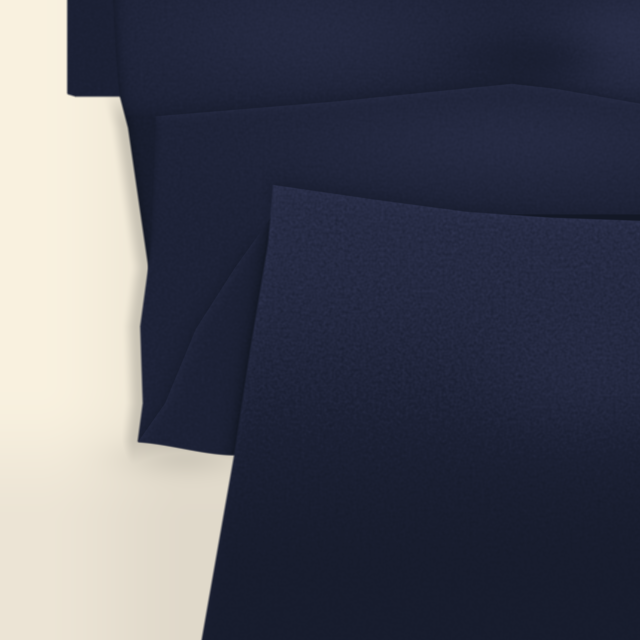
Give the GLSL for this texture, as a three.js fragment shader.

```glsl
// Draped navy crepe cloth in overlapping folds on a cream tabletop.
varying vec2 vUv;

const vec3 CREAM = vec3(0.975, 0.945, 0.875);
const vec3 CREAM_DIM = vec3(0.925, 0.895, 0.835);
const vec3 SHADOW = vec3(0.71, 0.69, 0.64);
const vec3 NAVY_DARK = vec3(0.075, 0.095, 0.15);
const vec3 NAVY = vec3(0.11, 0.13, 0.21);
const vec3 NAVY_LIGHT = vec3(0.165, 0.185, 0.29);
const float OUTLINE = 0.0026;
const float FOLD = 0.0015;

vec2 hashGradient(vec2 cell) {
  vec2 q = fract(cell * vec2(0.1031, 0.1130));
  q += dot(q, q.yx + 33.33);
  return fract((q.xx + q.yx) * q.yx * 7.13) * 2.0 - 1.0;
}

float gradientNoise(vec2 p) {
  vec2 i = floor(p), f = fract(p);
  vec2 w = f * f * f * (f * (f * 6.0 - 15.0) + 10.0);
  float a = dot(hashGradient(i), f);
  float b = dot(hashGradient(i + vec2(1, 0)), f - vec2(1, 0));
  float c = dot(hashGradient(i + vec2(0, 1)), f - vec2(0, 1));
  float d = dot(hashGradient(i + 1.0), f - 1.0);
  return mix(mix(a, b, w.x), mix(c, d, w.x), w.y);
}

// Change contributed by one segment of a bent edge.
float segment(float t, vec2 a, vec2 b) {
  return (b.y - a.y) * clamp((t - a.x) / (b.x - a.x), 0.0, 1.0);
}

// Edge through five (position, value) knots in ascending position.
float bentEdge(float t, vec2 a, vec2 b, vec2 c, vec2 d, vec2 e) {
  return a.y + segment(t, a, b) + segment(t, b, c) + segment(t, c, d) + segment(t, d, e);
}

float inside(float d, float softness) { return smoothstep(-softness, softness, d); }

float blob(vec2 p, vec2 center, vec2 radius) {
  vec2 q = (p - center) / radius;
  return exp(-dot(q, q));
}

// Dark to light cloth ramp, with mid navy at 0.5.
vec3 cloth(float light) {
  vec3 low = mix(NAVY_DARK, NAVY, clamp(light * 2.0, 0.0, 1.0));
  return mix(low, NAVY_LIGHT, clamp(light * 2.0 - 1.0, 0.0, 1.3));
}

vec3 tabletop(vec2 p, float clothLeft) {
  vec3 color = mix(CREAM_DIM, CREAM, smoothstep(0.18, 0.40, p.y));
  color *= 1.0 - 0.05 * smoothstep(0.06, 0.30, p.x);
  float gap = max(clothLeft - p.x, 0.0);
  float shade = 0.65 * (1.0 - smoothstep(0.004, 0.030, gap));
  shade *= smoothstep(0.25, 0.32, p.y) * (1.0 - smoothstep(0.80, 0.87, p.y));
  float under = blob(p, vec2(0.29, 0.285), vec2(0.09, 0.030));
  return mix(color, SHADOW, max(shade, 0.45 * under));
}

void main() {
  vec2 p = vUv;

  // Fold outlines
  float backLeft = bentEdge(p.y, vec2(0.58, 0.232), vec2(0.80, 0.200),
    vec2(0.85, 0.187), vec2(0.92, 0.181), vec2(1.0, 0.177));
  float midLeft = bentEdge(p.y, vec2(0.31, 0.215), vec2(0.37, 0.223),
    vec2(0.49, 0.219), vec2(0.60, 0.234), vec2(0.81, 0.242));
  float midTop = bentEdge(p.x, vec2(0.24, 0.818), vec2(0.52, 0.841),
    vec2(0.80, 0.869), vec2(0.87, 0.861), vec2(1.0, 0.838));
  float tuckLeft = bentEdge(p.y, vec2(0.31, 0.216), vec2(0.37, 0.258),
    vec2(0.486, 0.306), vec2(0.58, 0.366), vec2(0.66, 0.423));
  float frontLeft = bentEdge(p.y, vec2(0.0, 0.315), vec2(0.29, 0.366),
    vec2(0.453, 0.391), vec2(0.62, 0.419), vec2(0.711, 0.427));
  float frontTop = bentEdge(p.x, vec2(0.427, 0.711), vec2(0.586, 0.688),
    vec2(0.73, 0.669), vec2(0.86, 0.660), vec2(1.0, 0.655));
  float midBottom = mix(0.310, 0.289, smoothstep(0.20, 0.37, p.x));
  float flapBottom = 0.849 + 0.3 * max(0.118 - p.x, 0.0);

  // Coverage of each layer
  float flap = inside(p.x - 0.105, OUTLINE) * inside(p.y - flapBottom, OUTLINE);
  float back = inside(p.x - backLeft, OUTLINE) * inside(p.y - 0.45, OUTLINE);
  float middle = inside(p.x - midLeft, OUTLINE) * inside(midTop - p.y, FOLD)
    * inside(p.y - midBottom, OUTLINE);
  float tuck = middle * inside(p.x - tuckLeft, FOLD) * inside(0.665 - p.y, FOLD);
  float front = inside(p.x - frontLeft, OUTLINE) * inside(frontTop - p.y, FOLD);

  // Soft light on each layer
  float backLight = 0.54 + 0.26 * blob(p, vec2(0.48, 0.95), vec2(0.26, 0.10))
    + 0.42 * blob(p, vec2(0.98, 0.93), vec2(0.11, 0.09))
    - 0.24 * blob(p, vec2(0.85, 0.91), vec2(0.12, 0.035))
    - 0.25 * exp(-max(p.y - midTop, 0.0) / 0.012)
    - 0.40 * exp(-abs(p.x - backLeft) / 0.007);
  float midLight = 0.54 + 0.28 * blob(p, vec2(0.80, 0.78), vec2(0.35, 0.08))
    + 0.20 * exp(-abs(midTop - p.y) / 0.006)
    - 0.22 * exp(-max(p.y - frontTop, 0.0) / 0.012) * smoothstep(0.40, 0.45, p.x)
    - 0.24 * exp(-max(tuckLeft - p.x, 0.0) / 0.012) * smoothstep(0.67, 0.60, p.y)
    - 0.30 * exp(-abs(p.x - midLeft) / 0.004) * smoothstep(0.58, 0.64, p.y);
  float tuckLight = 0.50 + 0.20 * exp(-max(p.x - tuckLeft, 0.0) / 0.010)
    - 0.60 * exp(-max(frontLeft - p.x, 0.0) / 0.010);
  float frontLight = mix(0.24, 0.86, smoothstep(0.08, 0.66, p.y))
    + 0.18 * blob(p, vec2(0.92, 0.40), vec2(0.16, 0.10))
    + 0.14 * exp(-abs(frontTop - p.y) / 0.012)
    + 0.12 * exp(-abs(p.x - frontLeft) / 0.007);

  // Crepe grain, strongest on the near fold
  float grain = gradientNoise(p * 210.0) + 0.6 * gradientNoise(p * vec2(115.0, 155.0) + 17.0);
  grain *= mix(0.13, 0.24 * smoothstep(0.0, 0.5, p.y) + 0.06, front);

  // Stack the layers from far to near
  vec3 color = tabletop(p, mix(backLeft, midLeft, smoothstep(0.60, 0.56, p.y)));
  color = mix(color, cloth(0.46 + grain), flap);
  color = mix(color, cloth(backLight + grain), back);
  color = mix(color, cloth(midLight + grain), middle);
  color = mix(color, cloth(tuckLight + grain), tuck);
  color = mix(color, cloth(frontLight + grain), front);
  gl_FragColor = vec4(color, 1.0);
}
```
